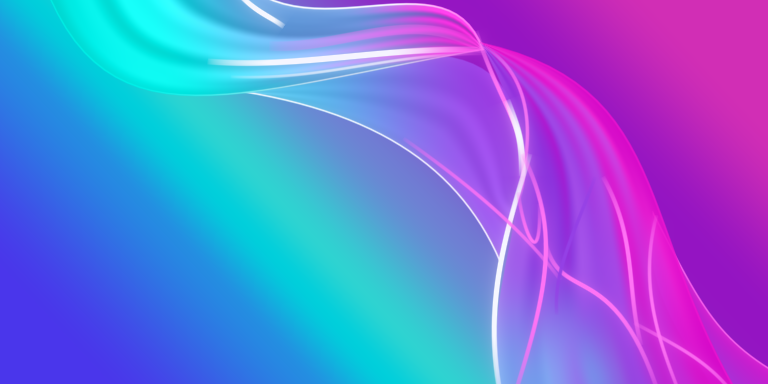
Write a Shadertoy shader that draws this background.

```glsl
// Iridescent glass ribbon twisting over a diagonal blue, cyan, purple and pink gradient.
// Sheets are filled between pairs of cubic curves and shaded with stretched noise;
// tapered glowing strands along further curves form the folds and highlights.
#define SEGMENTS 28
#define STREAKS 11.0
#define STREAK_GAIN 0.30
#define STRAND_GLOW 0.28
#define CYAN vec3(0.0, 0.96, 0.93)
#define MAGENTA vec3(0.94, 0.10, 0.82)
#define VIOLET vec3(0.58, 0.25, 0.90)
#define ICE vec3(0.55, 0.70, 0.98)
#define PINK vec3(1.0, 0.45, 0.96)
#define WHITE vec3(0.96, 0.97, 1.0)

float hash(vec2 p) {
    return fract(sin(dot(p, vec2(127.1, 311.7))) * 43758.5);
}

float noise(vec2 p) {
    vec2 i = floor(p), f = fract(p);
    f = f * f * (3.0 - 2.0 * f);
    return mix(mix(hash(i), hash(i + vec2(1, 0)), f.x),
               mix(hash(i + vec2(0, 1)), hash(i + vec2(1, 1)), f.x), f.y);
}

vec2 cubic(mat4x2 c, float t) {
    float s = 1.0 - t;
    return c * vec4(s * s * s, 3.0 * s * s * t, 3.0 * s * t * t, t * t * t);
}

// Sign flips when a rightward ray from p crosses segment ab.
float crossing(vec2 p, vec2 a, vec2 b) {
    if ((a.y > p.y) == (b.y > p.y)) return 1.0;
    return p.x < a.x + (p.y - a.y) * (b.x - a.x) / (b.y - a.y) ? -1.0 : 1.0;
}

// Distance to a curve, ray parity, and nearest parameter.
vec3 trace(vec2 p, mat4x2 c) {
    vec3 hit = vec3(9.0, 1.0, 0.0);
    vec2 a = c[0];
    for (int i = 1; i <= SEGMENTS; i++) {
        vec2 b = cubic(c, float(i) / float(SEGMENTS));
        vec2 ab = b - a, ap = p - a;
        float h = clamp(dot(ap, ab) / dot(ab, ab), 0.0, 1.0);
        float d = length(ap - ab * h);
        if (d < hit.x) hit.xz = vec2(d, (float(i) - 1.0 + h) / float(SEGMENTS));
        hit.y *= crossing(p, a, b);
        a = b;
    }
    return hit;
}

// Coverage, position across the sheet, and distance to each of its edges.
vec4 sheet(vec2 p, mat4x2 a, mat4x2 b, float soft) {
    vec3 ta = trace(p, a), tb = trace(p, b);
    float parity = ta.y * tb.y * crossing(p, a[0], b[0]) * crossing(p, a[3], b[3]);
    float inside = smoothstep(-soft, soft, -parity * min(ta.x, tb.x));
    return vec4(inside, ta.x / (ta.x + tb.x + 1e-4), ta.x, tb.x);
}

float glint(float d, float width) {
    return smoothstep(width + 0.003, width - 0.002, d) + STRAND_GLOW * exp(-d / (width * 3.0));
}

void strand(inout vec3 col, vec2 p, mat4x2 c, float width, vec3 tint, float gain) {
    vec3 t = trace(p, c);
    float taper = sqrt(max(sin(3.1416 * t.z), 0.0));
    col = mix(col, tint, clamp(glint(t.x, width) * taper * gain, 0.0, 1.0));
}

vec3 backdrop(vec2 p) {
    float t = p.x - 0.93 * (1.0 - p.y);
    vec3 col = mix(vec3(0.29, 0.21, 0.92), vec3(0.13, 0.58, 0.88), smoothstep(-0.68, 0.0, t));
    col = mix(col, vec3(0.0, 0.81, 0.86), smoothstep(-0.12, 0.10, t));
    col = mix(col, vec3(0.18, 0.83, 0.82), smoothstep(0.08, 0.25, t));
    col = mix(col, vec3(0.43, 0.51, 0.83), smoothstep(0.22, 0.62, t));
    col = mix(col, vec3(0.58, 0.08, 0.76), smoothstep(0.55, 1.15, t));
    return mix(col, vec3(0.82, 0.18, 0.71), smoothstep(1.22, 1.70, t));
}

void mainImage(out vec4 fragColor, in vec2 fragCoord) {
    vec2 p = fragCoord / iResolution.xy * vec2(2.0, 1.0);
    float soft = 1.0 / iResolution.y;
    vec3 col = backdrop(p);
    vec3 rim = mix(WHITE, PINK, smoothstep(1.0, 1.25, p.x));

    // Translucent middle veil
    vec4 s = sheet(p, mat4x2(0.63, 0.76, 1.0, 0.70, 1.2, 0.55, 1.30, 0.32),
                      mat4x2(0.63, 0.76, 1.0, 0.86, 1.4, 1.0, 1.36, 0.5), soft);
    vec3 body = mix(vec3(0.22, 0.74, 0.88), VIOLET, smoothstep(0.75, 1.28, p.x));
    col = mix(col, body + 0.10 * noise(vec2(s.y * 7.0, p.x * 3.0)), 0.75 * s.x);
    col = mix(col, WHITE, 0.8 * glint(s.z, 0.0035) * s.x);

    // Upper ribbon, cyan into magenta
    s = sheet(p, mat4x2(0.11, 1.05, 0.28, 0.60, 0.62, 0.76, 1.26, 0.87),
                 mat4x2(0.62, 1.06, 0.82, 0.86, 1.17, 1.13, 1.26, 0.87), soft);
    float fold = noise(vec2(s.y * STREAKS, p.x * 2.5)) - 0.5;
    body = mix(CYAN, vec3(0.42, 0.68, 0.92), smoothstep(0.45, 0.9, p.x + 0.2 * s.y));
    body = mix(body, MAGENTA, smoothstep(0.85, 1.27, p.x + 0.25 * fold));
    col = mix(col, body + STREAK_GAIN * fold, 0.88 * s.x);
    col = mix(col, mix(CYAN, rim, smoothstep(0.3, 0.9, p.x)), 0.6 * glint(s.z, 0.003) * s.x);
    col = mix(col, rim, 0.85 * glint(s.w, 0.004) * s.x);

    // Right tail, then the large magenta fall
    s = sheet(p, mat4x2(1.70, 0.45, 1.82, 0.22, 1.86, 0.12, 2.04, 0.02),
                 mat4x2(1.70, 0.45, 1.66, 0.2, 1.85, 0.05, 1.9, -0.1), soft);
    col = mix(col, mix(MAGENTA, VIOLET, s.y), 0.65 * s.x);
    col = mix(col, PINK, 0.7 * glint(s.z, 0.003) * s.x);
    s = sheet(p, mat4x2(1.25, 0.89, 1.75, 0.78, 1.66, 0.42, 1.92, -0.02),
                 mat4x2(1.25, 0.89, 1.48, 0.5, 1.24, 0.35, 1.30, -0.05), soft);
    fold = noise(vec2(s.y * STREAKS, p.y * 3.0)) - 0.5;
    body = mix(MAGENTA, VIOLET, smoothstep(0.1, 0.65, s.y + 0.5 * fold + 0.35 * (0.5 - p.y)));
    body = mix(body, ICE, smoothstep(0.34, 0.0, p.y) * smoothstep(1.68, 1.35, p.x + 0.3 * fold));
    col = mix(col, body + STREAK_GAIN * fold * vec3(0.6, 0.7, 0.3), 0.85 * s.x);
    col = mix(col, MAGENTA, 0.5 * glint(s.z, 0.004) * s.x);

    // Highlights of the upper ribbon
    strand(col, p, mat4x2(0.54, 0.84, 0.78, 0.82, 1.0, 0.88, 1.27, 0.87), 0.007, rim, 1.0);
    strand(col, p, mat4x2(0.60, 0.80, 0.85, 0.79, 1.0, 0.86, 1.26, 0.86), 0.003, rim, 0.6);
    strand(col, p, mat4x2(0.70, 0.88, 0.9, 0.87, 1.08, 0.99, 1.26, 0.87), 0.012, PINK, 0.35);
    strand(col, p, mat4x2(0.61, 1.03, 0.66, 0.97, 0.70, 0.96, 0.74, 0.93), 0.006, WHITE, 1.0);
    // Twisted knot and its loops
    strand(col, p, mat4x2(1.24, 0.92, 1.30, 0.72, 1.40, 0.64, 1.35, 0.48), 0.005, PINK, 0.9);
    strand(col, p, mat4x2(1.26, 0.88, 1.39, 0.80, 1.39, 0.64, 1.35, 0.5), 0.004, PINK, 0.7);
    strand(col, p, mat4x2(1.32, 0.74, 1.35, 0.66, 1.36, 0.64, 1.36, 0.54), 0.008, WHITE, 0.8);
    strand(col, p, mat4x2(1.38, 0.60, 1.32, 0.40, 1.25, 0.2, 1.31, -0.06), 0.006, WHITE, 0.95);
    strand(col, p, mat4x2(1.36, 0.60, 1.46, 0.40, 1.43, 0.25, 1.33, -0.06), 0.005, rim, 0.9);
    strand(col, p, mat4x2(1.35, 0.5, 1.36, 0.40, 1.41, 0.28, 1.405, 0.47), 0.004, PINK, 0.8);
    // Folds of the fall
    strand(col, p, mat4x2(1.05, 0.64, 1.25, 0.5, 1.38, 0.38, 1.46, 0.27), 0.004, PINK, 0.7);
    strand(col, p, mat4x2(1.42, 0.37, 1.46, 0.20, 1.6, 0.34, 1.72, -0.04), 0.005, PINK, 0.9);
    strand(col, p, mat4x2(1.57, 0.54, 1.66, 0.38, 1.63, 0.25, 1.67, 0.10), 0.005, PINK, 0.85);
    strand(col, p, mat4x2(1.71, 0.44, 1.66, 0.25, 1.72, 0.1, 1.78, -0.05), 0.004, PINK, 0.8);
    strand(col, p, mat4x2(1.55, 0.54, 1.5, 0.4, 1.44, 0.3, 1.45, 0.18), 0.004, VIOLET, 0.8);
    strand(col, p, mat4x2(1.65, 0.16, 1.76, 0.1, 1.85, 0.06, 1.92, -0.04), 0.004, PINK, 0.7);

    fragColor = vec4(clamp(col, 0.0, 1.0), 1.0);
}
```
